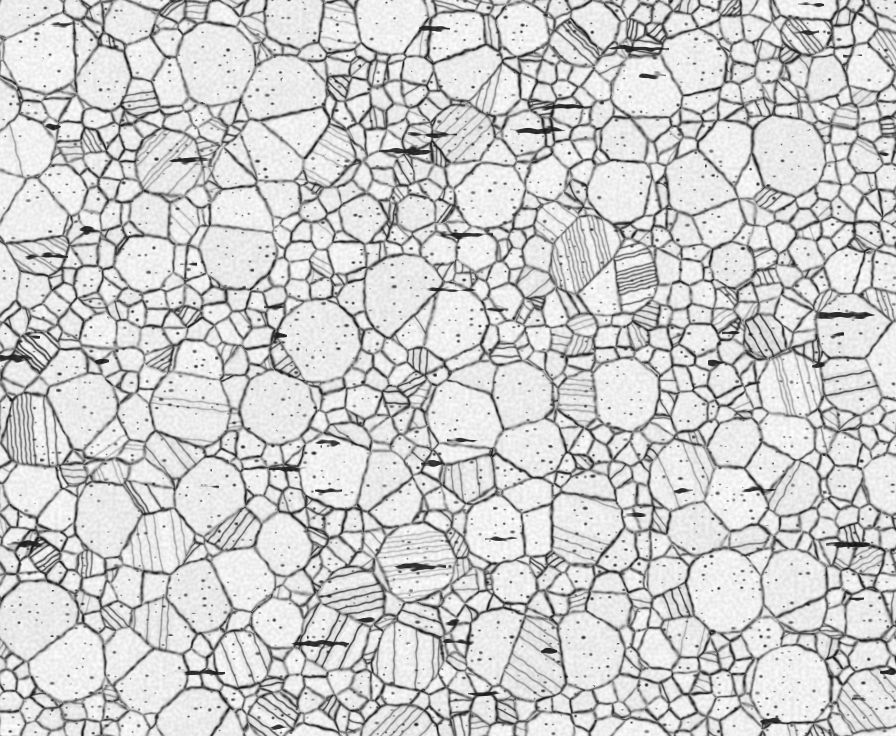
This texture is drawn by a WebGL 2 fragment shader. Its source:

```glsl
#version 300 es
precision highp float;
precision highp int;
// Etched polycrystalline metal: pale grains of very mixed size with dark boundaries.
// Grains are a weighted Voronoi (power) diagram over a jittered grid; twin lines,
// specks and horizontal stringers are layered on as ink coverage.

uniform vec2 u_resolution;
out vec4 fragColor;

const float PAPER = 0.95;           // grain interior
const float INK = 0.13;             // darkest etch
const float ROWS = 36.0;            // grain sites per canvas height
const float JITTER = 0.92;
const float MAX_WEIGHT = 4.2;       // squared radius of the largest grains, in cells
const float WEIGHT_POWER = 14.0;    // higher: fewer large grains
const float EDGE_WIDTH = 0.0022;    // boundary half width
const float TWIN_CHANCE = 0.30;
const float TWIN_WIDTH = 0.0014;
const float SPECK_CELL = 0.0108;
const float SPECK_CHANCE = 0.26;
const vec2 STRINGER_CELL = vec2(0.16, 0.035);
const float STRINGER_CHANCE = 0.24;
const float FILM_NOISE = 0.075;
const int REACH = 3;                // neighbour search radius

vec3 hash3(ivec2 cell, int seed) {
    uvec3 v = uvec3(cell.x + 4096, cell.y + 4096, seed) * 1664525u + 1013904223u;
    v.x += v.y * v.z; v.y += v.z * v.x; v.z += v.x * v.y;
    v ^= v >> 16u;
    v.x += v.y * v.z; v.y += v.z * v.x; v.z += v.x * v.y;
    return vec3(v >> 8u) / 16777216.0;
}

float gradientAt(ivec2 cell, vec2 offset) {
    float angle = 6.28319 * hash3(cell, 11).x;
    return dot(vec2(cos(angle), sin(angle)), offset);
}

// Gradient noise, roughly -0.7 to 0.7
float noise(vec2 p) {
    ivec2 i = ivec2(floor(p));
    vec2 f = fract(p);
    vec2 u = f * f * f * (f * (f * 6.0 - 15.0) + 10.0);
    float low = mix(gradientAt(i, f), gradientAt(i + ivec2(1, 0), f - vec2(1, 0)), u.x);
    float high = mix(gradientAt(i + ivec2(0, 1), f - vec2(0, 1)),
                     gradientAt(i + ivec2(1, 1), f - vec2(1, 1)), u.x);
    return mix(low, high, u.y);
}

// Site position in xy, power weight in z
vec3 grainSite(ivec2 cell) {
    vec3 h = hash3(cell, 1);
    return vec3(vec2(cell) + 0.5 + JITTER * (h.xy - 0.5), MAX_WEIGHT * pow(h.z, WEIGHT_POWER));
}

float powerDistance(vec2 p, vec3 site) {
    vec2 d = p - site.xy;
    return dot(d, d) - site.z;
}

// Distance to the nearest boundary, in cells; also the grain and its neighbour
float grainEdge(vec2 p, out ivec2 grain, out ivec2 neighbour) {
    ivec2 base = ivec2(floor(p));
    float best = 1e5;
    for (int y = -REACH; y <= REACH; y++)
    for (int x = -REACH; x <= REACH; x++) {
        ivec2 cell = base + ivec2(x, y);
        float d = powerDistance(p, grainSite(cell));
        if (d < best) { best = d; grain = cell; }
    }
    vec3 home = grainSite(grain);
    float edge = 1e5;
    neighbour = grain;
    for (int y = -REACH; y <= REACH; y++)
    for (int x = -REACH; x <= REACH; x++) {
        ivec2 cell = base + ivec2(x, y);
        if (cell == grain) continue;
        vec3 site = grainSite(cell);
        float d = (powerDistance(p, site) - best) / (2.0 * length(site.xy - home.xy));
        if (d < edge) { edge = d; neighbour = cell; }
    }
    return edge;
}

float stroke(float d, float width) {
    return exp(-d * d / (width * width));
}

// Parallel annealing-twin lines crossing some grains
float twinInk(vec2 p, ivec2 grain) {
    vec3 h = hash3(grain, 2), k = hash3(grain, 3);
    if (h.x > TWIN_CHANCE) return 0.0;
    float angle = 3.14159 * h.y;
    float spacing = mix(0.005, 0.013, h.z);
    float t = dot(p, vec2(cos(angle), sin(angle))) / spacing + k.x;
    float present = step(0.45, hash3(grain + ivec2(int(floor(t)), 0), 4).x);
    float line = stroke((fract(t) - 0.5) * spacing, TWIN_WIDTH);
    return present * mix(0.2, 0.75, k.y) * (line + 0.08);
}

float speckInk(vec2 p, float soft) {
    vec2 q = p / SPECK_CELL;
    ivec2 cell = ivec2(floor(q));
    vec3 h = hash3(cell, 5), k = hash3(cell, 6);
    float present = step(h.z, SPECK_CHANCE * (1.0 + 1.3 * noise(p * 14.0)));
    vec2 d = (fract(q) - 0.5 - 0.5 * (h.xy - 0.5)) * SPECK_CELL * vec2(mix(0.6, 1.0, k.x), 1.0);
    float radius = mix(0.0006, 0.0021, k.y * k.y);
    return present * mix(0.5, 0.95, k.z) * (1.0 - smoothstep(radius - soft, radius + soft, length(d)));
}

// Ragged, tapering horizontal inclusions
float stringerInk(vec2 p, float soft) {
    vec2 q = p / STRINGER_CELL;
    q.x += hash3(ivec2(0, int(floor(q.y))), 7).x;
    ivec2 cell = ivec2(floor(q));
    vec3 h = hash3(cell, 8), k = hash3(cell, 9);
    if (h.z > STRINGER_CHANCE) return 0.0;
    vec2 d = (fract(q) - 0.5 - 0.4 * (h.xy - 0.5)) * STRINGER_CELL;
    float halfLength = mix(0.010, 0.045, k.x * k.x);
    float taper = 1.0 - d.x * d.x / (halfLength * halfLength);
    float thickness = mix(0.0015, 0.0042, k.y) * max(taper, -1.0);
    float dist = abs(d.y) - thickness + 0.006 * noise(p * vec2(65.0, 170.0));
    return step(0.0, taper) * 0.92 * (1.0 - smoothstep(-soft, soft, dist));
}

void main() {
    vec2 p = gl_FragCoord.xy / u_resolution.y;
    float soft = max(0.0016, 0.75 / u_resolution.y);

    // Grain boundaries, slightly wavy and unevenly etched
    vec2 wobble = 0.0022 * vec2(noise(p * 75.0), noise(p * 75.0 + 37.0));
    ivec2 grain, neighbour;
    float edge = grainEdge((p + wobble) * ROWS, grain, neighbour) / ROWS;
    float etch = mix(0.48, 0.88, hash3(grain + neighbour, 10).x);
    etch += 0.4 * noise(p * 130.0) + 0.25 * noise(p * 9.0 + 5.0);
    float width = EDGE_WIDTH * (1.0 + 0.5 * noise(p * 28.0 + 19.0));
    float boundary = clamp(etch, 0.15, 1.0) * stroke(edge, width);

    // Layered ink
    float clear = (1.0 - boundary) * (1.0 - twinInk(p + wobble, grain));
    clear *= (1.0 - speckInk(p, soft)) * (1.0 - stringerInk(p, soft));

    // Uneven grain tone and film noise
    float tone = mix(INK, PAPER, clear) - 0.035 * hash3(grain, 12).y;
    tone += FILM_NOISE * noise(p * 190.0) + 0.02 * noise(p * 45.0);
    fragColor = vec4(vec3(clamp(tone, 0.0, 1.0)), 1.0);
}
```
